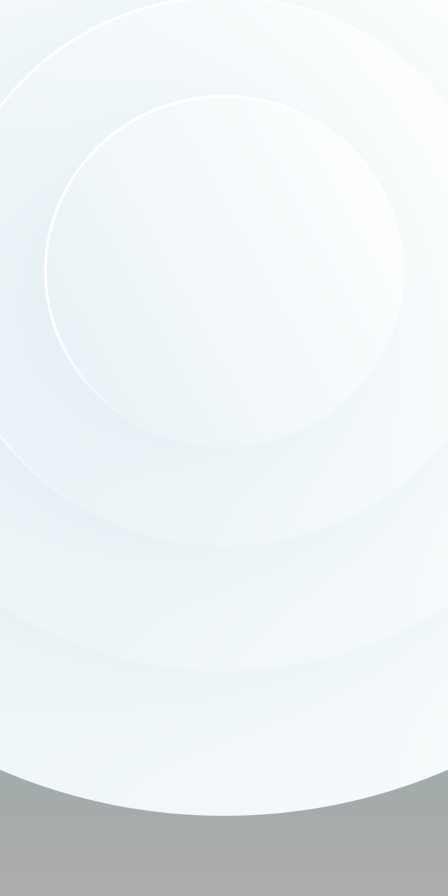
Reproduce this background procedurally as a Shadertoy shader.

```glsl
// Pale concentric discs stacked over a grey ground.
// Discs are painted from largest to smallest; each casts a soft cool
// shadow, then adds a diagonal gradient fill and a white upper-left rim.

const vec2 CENTER = vec2(0.5, 1.395);
const float STRETCH = 1.022;
const float RADII[4] = float[4](0.393, 0.6146, 0.893, 1.216);

const vec3 GROUND_LOW = vec3(0.676, 0.676, 0.668);
const vec3 GROUND_HIGH = vec3(0.640, 0.670, 0.672);
const vec3 COOL = vec3(0.915, 0.950, 0.967);
const vec3 BRIGHT = vec3(0.992, 0.997, 0.998);
const vec3 SHADOW_TINT = vec3(0.962, 0.980, 0.983);

const vec2 LIGHT_DIR = vec2(0.86, 0.46);
const vec2 RIM_DIR = vec2(-0.75, 0.66);

// Antialiased coverage of the region where dist is negative
float coverage(float dist, float pixel) {
    return 1.0 - smoothstep(-0.75 * pixel, 0.75 * pixel, dist);
}

// Diagonal gradient across a disc; lift brightens the wider ones
vec3 discFill(vec2 local, float lift) {
    float light = 0.5 + 0.5 * dot(local, LIGHT_DIR) + lift;
    return mix(COOL, BRIGHT, clamp(light, 0.0, 1.0));
}

// Shadow outside the edge, weaker on the lit side
vec3 castShadow(vec3 color, float dist, vec2 normal) {
    float facing = 0.75 - 0.25 * dot(normal, LIGHT_DIR);
    float amount = facing * exp(-max(dist, 0.0) / 0.12);
    return color * mix(vec3(1.0), SHADOW_TINT, amount);
}

// Thin highlight just inside the edge
float rimLight(float dist, vec2 normal, float pixel) {
    float band = coverage(abs(dist + 0.003) - 0.003, pixel);
    return band * smoothstep(-0.3, 0.6, dot(normal, RIM_DIR));
}

void mainImage(out vec4 fragColor, in vec2 fragCoord) {
    vec2 p = fragCoord / iResolution.xy * vec2(1.0, 2.0);
    float pixel = 1.0 / iResolution.x;

    vec2 offset = (p - CENTER) / vec2(STRETCH, 1.0);
    float reach = length(offset);
    vec2 normal = offset / max(reach, 1e-4);

    // Ground
    vec3 color = mix(GROUND_LOW, GROUND_HIGH, smoothstep(0.0, 0.28, p.y));

    // Discs, outermost first
    for (int i = 3; i >= 0; i--) {
        float radius = RADII[i];
        float dist = reach - radius;
        if (i < 3) color = castShadow(color, dist, normal);
        vec3 fill = discFill(offset / radius, 0.07 * float(i));
        color = mix(color, fill, coverage(dist, pixel));
        color = mix(color, vec3(1.0), rimLight(dist, normal, pixel));
    }

    fragColor = vec4(color, 1.0);
}
```
